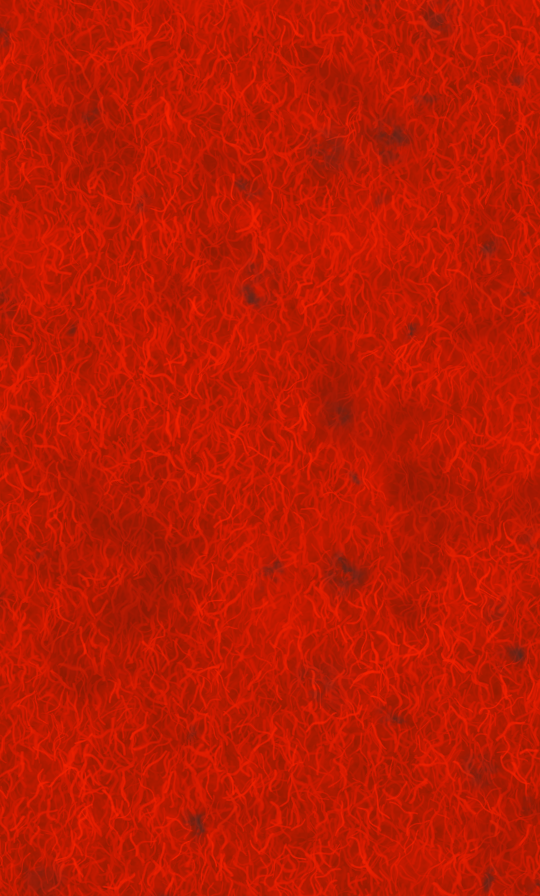
A WebGL 1 fragment shader for this texture:

```glsl
precision highp float;
// Red felt: layers of short curved fibres, dark at the back and bright in front,
// over a mottled ground, with scattered smoky grey specks rubbed into the surface.
// Each layer holds one fibre per grid cell; specks sit in a coarser grid.

uniform vec2 u_resolution;

float hash(vec2 p) {
  return fract(sin(dot(p, vec2(127.1, 311.7))) * 43758.5453);
}

float noise(vec2 p) {
  vec2 i = floor(p), f = fract(p);
  f = f * f * (3.0 - 2.0 * f);
  return mix(mix(hash(i), hash(i + vec2(1.0, 0.0)), f.x),
             mix(hash(i + vec2(0.0, 1.0)), hash(i + vec2(1.0, 1.0)), f.x), f.y);
}

float fbm(vec2 p) {
  float sum = 0.0, amp = 0.5;
  for (int i = 0; i < 4; i++) {
    sum += amp * noise(p);
    p = p * 2.03 + 17.3;
    amp *= 0.5;
  }
  return sum / 0.9375;
}

// Paints one layer of fibres over the given tone.
float fibreLayer(float tone, vec2 p, float depth, float pixel) {
  float scale = mix(56.0, 42.0, depth);
  vec2 g = p * scale + depth * vec2(37.7, 61.3);
  vec2 cell = floor(g);
  for (int y = -1; y <= 1; y++) {
    for (int x = -1; x <= 1; x++) {
      vec2 id = cell + vec2(float(x), float(y));
      vec2 seed = id + depth * 91.0;
      vec2 q = g - id - vec2(hash(seed + 1.3), hash(seed + 5.7));

      // Lean mostly upright, with a bend and a slight wave
      float lean = (hash(seed + 9.1) + hash(seed + 3.9) - 1.0) * 1.5;
      float c = cos(lean), s = sin(lean);
      q = vec2(c * q.x + s * q.y, c * q.y - s * q.x);
      q.x += (hash(seed + 12.4) - 0.5) * 0.8 * q.y * q.y;
      q.x += 0.06 * sin(q.y * 6.0 + hash(seed + 7.7) * 6.28);

      float halfLength = mix(0.35, 0.85, hash(seed + 15.8));
      float d = length(vec2(q.x, max(abs(q.y) - halfLength, 0.0))) / scale;
      float width = mix(0.0006, 0.0017, hash(seed + 21.2));
      float cover = clamp(0.5 + (width - d) / (pixel + 0.0007), 0.0, 1.0);
      float fibreTone = mix(0.67, 0.91, depth) + 0.13 * (hash(seed + 27.6) - 0.5);
      tone = mix(tone, fibreTone, cover * 0.8);
    }
  }
  return tone;
}

// Smoky specks of varied size with ragged edges.
float specks(vec2 p) {
  vec2 g = p * 10.0 + 0.35 * vec2(fbm(p * 45.0), fbm(p * 45.0 + 31.0));
  vec2 cell = floor(g);
  float sum = 0.0;
  for (int y = -1; y <= 1; y++) {
    for (int x = -1; x <= 1; x++) {
      vec2 id = cell + vec2(float(x), float(y));
      vec2 q = g - id - vec2(hash(id + 2.2), hash(id + 8.8));
      float size = hash(id + 14.1);
      float radius = mix(0.07, 0.24, size * size);
      float strength = step(0.38, hash(id + 19.5)) * mix(0.35, 1.0, hash(id + 25.3));
      sum += strength * exp(-dot(q, q) / (radius * radius));
    }
  }
  return min(sum, 1.0) * smoothstep(0.2, 0.65, fbm(p * 90.0 + 7.0));
}

void main() {
  vec2 p = gl_FragCoord.xy / u_resolution.y;
  float pixel = 1.0 / u_resolution.y;

  // Ground and fibres, from back to front
  vec2 warped = p + 0.006 * (vec2(noise(p * 60.0), noise(p * 60.0 + 40.0)) - 0.5);
  float tone = 0.67 + 0.18 * (fbm(p * 110.0) - 0.5);
  for (int i = 0; i < 8; i++) {
    tone = fibreLayer(tone, warped, float(i) / 7.0, pixel);
  }

  // Worn, smoother areas and broad mottling
  float worn = smoothstep(0.5, 0.75, fbm(p * 7.0 + 3.0));
  tone = mix(tone, 0.81, worn * 0.35);
  tone += 0.12 * (fbm(p * 22.0) - 0.5) + 0.04 * (noise(p * 300.0) - 0.5);

  vec3 felt = vec3(tone, 0.10 + 0.035 * smoothstep(0.78, 1.0, tone), 0.004);

  // Broad brownish shade, then the grey specks
  float shade = smoothstep(0.6, 0.8, fbm(p * 11.0 + 50.0));
  felt = mix(felt, vec3(0.50, 0.09, 0.02), shade * 0.4);
  vec3 smoke = vec3(0.30, 0.16, 0.13) * (0.6 + 0.5 * tone);
  felt = mix(felt, smoke, specks(p) * 0.8);

  gl_FragColor = vec4(felt, 1.0);
}
```
